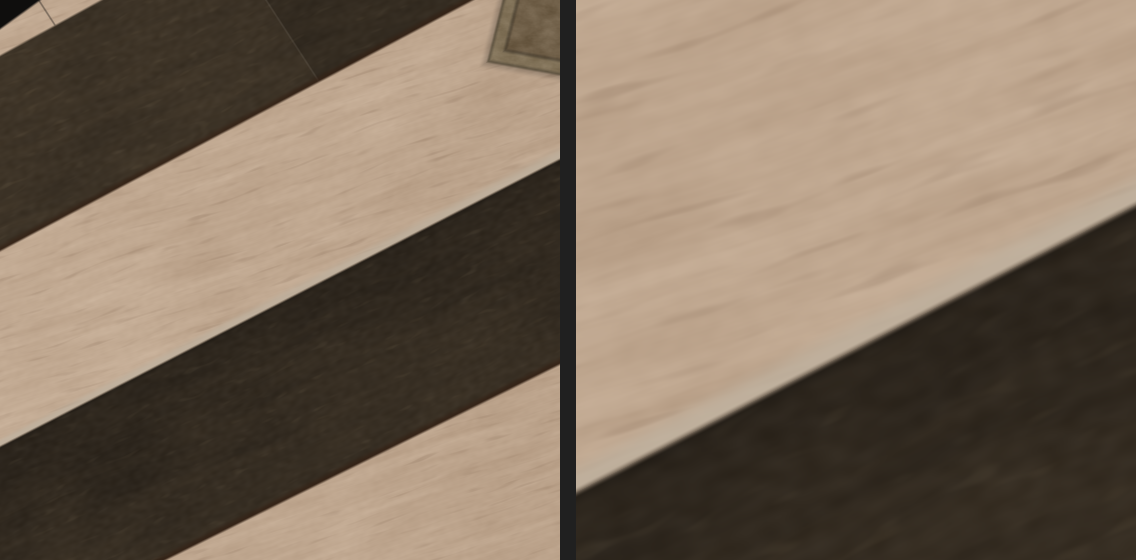
Left: the whole. Right: its middle third, enlarged.
This texture is drawn by a three.js fragment shader. Its source:

```glsl
// Diagonal floor planks, alternating pale and dark wood, with a worn block in the corner.
varying vec2 vUv;

vec2 hashGradient(vec2 cell) {
  vec2 q = vec2(dot(cell, vec2(127.1, 311.7)), dot(cell, vec2(269.5, 183.3)));
  return 2.0 * fract(sin(q) * 43758.5) - 1.0;
}

float gradientNoise(vec2 p) {
  vec2 i = floor(p), f = fract(p);
  vec2 w = f * f * f * (f * (f * 6.0 - 15.0) + 10.0);
  float a = dot(hashGradient(i), f);
  float b = dot(hashGradient(i + vec2(1.0, 0.0)), f - vec2(1.0, 0.0));
  float c = dot(hashGradient(i + vec2(0.0, 1.0)), f - vec2(0.0, 1.0));
  float d = dot(hashGradient(i + 1.0), f - 1.0);
  return mix(mix(a, b, w.x), mix(c, d, w.x), w.y);
}

float fractalNoise(vec2 p) {
  float sum = 0.0, gain = 0.6;
  for (int i = 0; i < 4; i++) {
    sum += gain * gradientNoise(p);
    p = p * 2.03 + 7.3;
    gain *= 0.55;
  }
  return sum;
}

// Soft step across an edge at zero
float cover(float d) { return smoothstep(-0.003, 0.003, d); }

// Soft line of the given half width around zero
float line(float d, float width) { return 1.0 - smoothstep(0.0, width, abs(d)); }

// Coordinates along and across a grain of the given slope
vec2 grainSpace(vec2 p, float slope) {
  vec2 dir = normalize(vec2(1.0, slope));
  return vec2(dot(p, dir), dot(p, vec2(-dir.y, dir.x)));
}

vec3 paleWood(vec2 p) {
  vec2 g = grainSpace(p, 0.34);
  float bend = 0.01 * gradientNoise(g * 4.0);
  float streaks = fractalNoise(vec2(g.x * 5.0, (g.y + bend) * 55.0));
  float patches = fractalNoise(p * 4.0);
  float tone = 0.68 - 0.3 * p.x + 0.75 * streaks + 0.5 * patches;
  vec3 color = mix(vec3(0.7, 0.6, 0.505), vec3(0.795, 0.705, 0.615), clamp(tone, 0.0, 1.0));
  // Thin broken pores and a faint mottle
  float pores = gradientNoise(vec2(g.x * 16.0, (g.y + bend) * 130.0) + 31.0);
  color -= vec3(0.05, 0.052, 0.05) * smoothstep(0.12, 0.6, pores);
  return color + 0.018 * gradientNoise(g * vec2(70.0, 120.0));
}

vec3 darkWood(vec2 p, float band) {
  vec2 g = grainSpace(p, 0.45);
  float bend = 0.03 * gradientNoise(g * vec2(5.0, 9.0));
  float streaks = fractalNoise(vec2(g.x * 5.0, (g.y + bend) * 38.0) + 13.0);
  float patches = fractalNoise(p * 4.0 + 5.0);
  // The upper plank is lighter; the lower one darkens upwards
  float tone = mix(0.62 - 0.6 * fract(band), 0.72, step(1.5, band)) + 0.55 * streaks + 0.55 * patches;
  vec3 color = mix(vec3(0.17, 0.143, 0.11), vec3(0.262, 0.22, 0.165), clamp(tone, 0.0, 1.0));
  float flecks = gradientNoise(vec2(g.x * 30.0, g.y * 110.0) + 53.0);
  color += vec3(0.035, 0.032, 0.025) * smoothstep(0.15, 0.6, flecks);
  return color + 0.03 * gradientNoise(g * vec2(60.0, 100.0));
}

// Signed distance to a butt joint that meets the top edge at x0
float jointDistance(vec2 p, float x0) {
  return (p.x - x0 - 0.65 * (1.0 - p.y)) * 0.84;
}

void main() {
  vec2 p = vUv;

  // Planks fan out slightly; even bands are dark, odd bands pale
  float level = (p.y - 0.503 * p.x) / (1.0 + 0.05 * p.x);
  float band = (level + 0.1465) / 0.349;
  float lower = band * 0.31;
  float middle = (band - 1.0) * 0.31;
  float upper = (band - 2.0) * 0.31;
  float top = (band - 3.0) * 0.31;
  float darkMask = cover(lower) * (1.0 - cover(middle)) + cover(upper) * (1.0 - cover(top));

  // Butt joints in the two upper planks
  vec3 dark = darkWood(p, band);
  float joint = jointDistance(p, 0.475);
  dark *= 1.0 - 0.14 * cover(upper) * cover(joint);
  dark += 0.06 * cover(upper) * line(joint, 0.003);
  vec3 pale = paleWood(p);
  pale *= 1.0 - 0.35 * cover(top) * line(jointDistance(p, 0.069), 0.003);

  // Pale bevel above the middle edge, fading into the wood
  float bevel = cover(middle) * (1.0 - smoothstep(0.005, 0.016 + 0.008 * p.x, middle));
  pale = mix(pale, vec3(0.75, 0.7, 0.63), 0.75 * bevel);

  // Reddish shadow along the lower edge of each dark plank
  float rim = line(lower - 0.002, 0.012) + line(upper - 0.002, 0.012);
  dark = mix(dark, vec3(0.2, 0.12, 0.07), 0.7 * rim);
  dark *= 1.0 - 0.2 * line(middle, 0.01);
  vec3 color = mix(pale, dark, darkMask);

  // Black plank in the upper left corner
  color = mix(color, vec3(0.06, 0.055, 0.05), cover((p.y - 0.948 - 0.72 * p.x) * 0.81));

  // Worn block: outer bevel around a recessed face
  float side = (p.x - 0.87 - 0.25 * (p.y - 0.889)) * 0.97;
  float base = (p.y - 0.889 + 0.18 * (p.x - 0.87)) * 0.98;
  float block = min(side, base);
  color *= 1.0 - 0.18 * (1.0 - smoothstep(0.0, 0.014, -block));
  vec3 blockColor = mix(vec3(0.5, 0.44, 0.34), vec3(0.44, 0.375, 0.285), cover(block - 0.026));
  blockColor += 0.14 * fractalNoise(p * vec2(28.0, 45.0));
  blockColor *= 1.0 - 0.25 * line(block - 0.026, 0.006) - 0.3 * line(block, 0.008);
  color = mix(color, blockColor, cover(block));

  gl_FragColor = vec4(color, 1.0);
}
```
